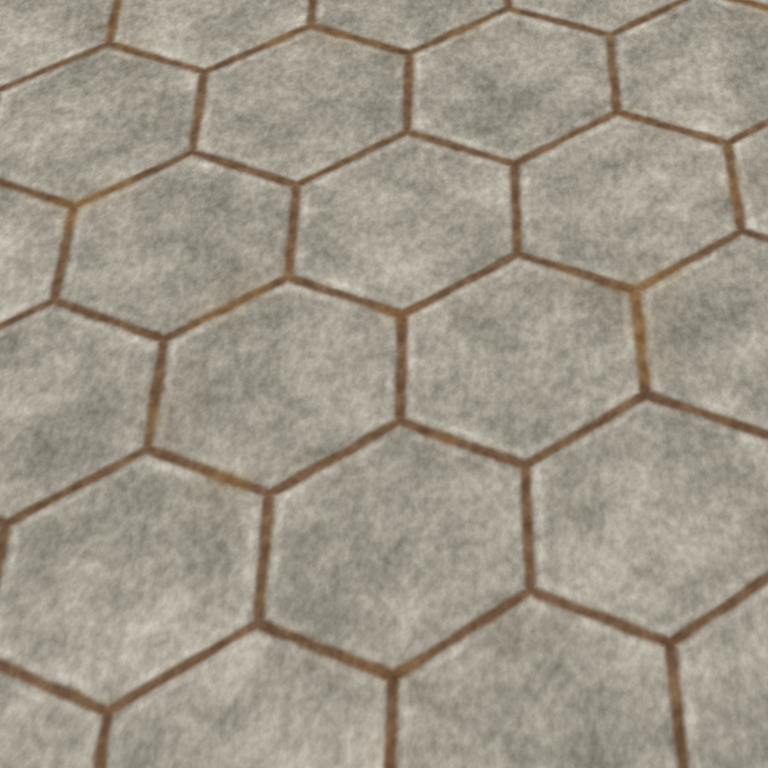
Give the GLSL for this texture, as a Shadertoy shader.

```glsl
// Weathered grey hexagonal paving with rusty brown joints, seen in perspective.
// Each canvas point is projected back onto the floor plane, where a hexagon
// distance gives joints and worn rims, and gradient noise stains the stone.

#define STONE vec3(0.628, 0.606, 0.556)
#define JOINT vec3(0.415, 0.315, 0.240)
#define RUST vec3(0.530, 0.400, 0.250)
#define JOINT_HALF_WIDTH 0.021
#define JOINT_SOFTNESS 0.011
#define RIM_OFFSET 0.050
#define RIM_WIDTH 0.016
#define RIM_LIGHT 0.060
#define CLOUD_AMOUNT 0.115
#define MOTTLE_AMOUNT 0.085
#define GRAIN_AMOUNT 0.095

const vec2 HEX_PERIOD = vec2(1.0, 1.7320508);

// Integer hash giving two values in 0..1
vec2 hash2(vec2 cell) {
    uvec2 q = uvec2(ivec2(cell)) * uvec2(1597334673u, 3812015801u);
    uint n = (q.x ^ q.y) * 1597334673u;
    n = (n ^ (n >> 15)) * 2246822519u;
    n ^= n >> 13;
    return vec2(float(n & 65535u), float(n >> 16)) / 65535.0;
}

float cornerRamp(vec2 cell, vec2 offset) {
    float angle = 6.2831853 * hash2(cell).x;
    return dot(vec2(cos(angle), sin(angle)), offset);
}

// Gradient noise, roughly -0.7..0.7
float gradientNoise(vec2 p) {
    vec2 i = floor(p), f = p - i;
    vec2 t = f * f * f * (f * (f * 6.0 - 15.0) + 10.0);
    vec2 e = vec2(0.0, 1.0);
    float low = mix(cornerRamp(i, f), cornerRamp(i + e.yx, f - e.yx), t.x);
    float high = mix(cornerRamp(i + e.xy, f - e.xy), cornerRamp(i + e.yy, f - e.yy), t.x);
    return mix(low, high, t.y);
}

float fbm(vec2 p) {
    float sum = 0.0, gain = 1.0;
    for (int octave = 0; octave < 3; octave++) {
        sum += gain * gradientNoise(p);
        p = mat2(1.6, 1.2, -1.2, 1.6) * p + 17.3;
        gain *= 0.55;
    }
    return sum;
}

// Inverse perspective: canvas (y down) to floor, tile spacing = 1
vec2 canvasToFloor(vec2 q) {
    mat2 axes = mat2(0.1607, -0.0139, 0.0163, -0.0563);
    vec2 depthSlope = vec2(0.0060, 0.0278);
    vec2 steps = inverse(axes - outerProduct(q, depthSlope)) * (q - vec2(0.5221, 0.4772));
    return (steps + vec2(1.0, 0.0)) * vec2(0.5, 0.288675);
}

// Offset from the centre of the nearest hexagon
vec2 hexLocal(vec2 p) {
    vec2 a = mod(p + 0.5 * HEX_PERIOD, HEX_PERIOD) - 0.5 * HEX_PERIOD;
    vec2 b = mod(p, HEX_PERIOD) - 0.5 * HEX_PERIOD;
    return dot(a, a) < dot(b, b) ? a : b;
}

void mainImage(out vec4 fragColor, in vec2 fragCoord) {
    vec2 uv = fragCoord / iResolution.xy;
    vec2 floorPos = canvasToFloor(vec2(uv.x, 1.0 - uv.y));
    float pixelSize = length(fwidth(floorPos));

    // Slightly wavering tile outlines
    vec2 waver = vec2(gradientNoise(floorPos * 9.0), gradientNoise(floorPos * 9.0 + 40.0));
    vec2 hexPos = floorPos + 0.006 * waver;
    vec2 local = hexLocal(hexPos);
    vec2 tile = round((hexPos - local) * 2.0 / HEX_PERIOD);
    float edge = 0.5 - max(abs(local.x), dot(abs(local), vec2(0.5, 0.8660254)));

    // Stone: broad stains differing per tile, mottling and fine grain
    vec2 tileRandom = hash2(tile);
    float cloud = fbm(floorPos * 1.9 + tileRandom * 50.0);
    float mottle = fbm(floorPos * 6.5 + tileRandom.yx * 30.0);
    float grain = fbm(floorPos * vec2(27.0, 19.0));
    float tone = CLOUD_AMOUNT * cloud + MOTTLE_AMOUNT * mottle + GRAIN_AMOUNT * grain;
    tone += 0.03 * (tileRandom.y - 0.5);
    vec3 color = STONE + tone * vec3(1.0, 0.98, 0.95);

    // Pale worn rim, brighter on the left and upper sides
    float facing = dot(normalize(local + 1e-5), vec2(-0.8, 0.6));
    float rimShape = (edge - RIM_OFFSET) / RIM_WIDTH;
    float rim = exp(-rimShape * rimShape) * (0.8 + 0.35 * facing + 0.7 * mottle);
    color += RIM_LIGHT * rim;

    // Brown dust creeping onto the stone beside some joints
    float dust = smoothstep(0.05, 0.6, fbm(floorPos * 1.6 + 9.0));
    color = mix(color, RUST, 0.35 * dust * exp(-edge * 16.0));

    // Joints with uneven dirt, rust and wear
    float soft = JOINT_SOFTNESS + 0.5 * pixelSize;
    float halfWidth = JOINT_HALF_WIDTH * (1.0 + 0.35 * gradientNoise(floorPos * 5.0 + 70.0));
    float joint = 1.0 - smoothstep(halfWidth - soft, halfWidth + soft, edge);
    float dirt = fbm(floorPos * 11.0 + 25.0);
    vec3 jointColor = mix(JOINT, RUST, clamp(0.15 + 0.6 * dust + 0.4 * dirt, 0.0, 0.85));
    jointColor += 0.07 * dirt + 0.04 * grain;
    color = mix(color, jointColor, 0.93 * joint);

    fragColor = vec4(clamp(color, 0.0, 1.0), 1.0);
}
```
